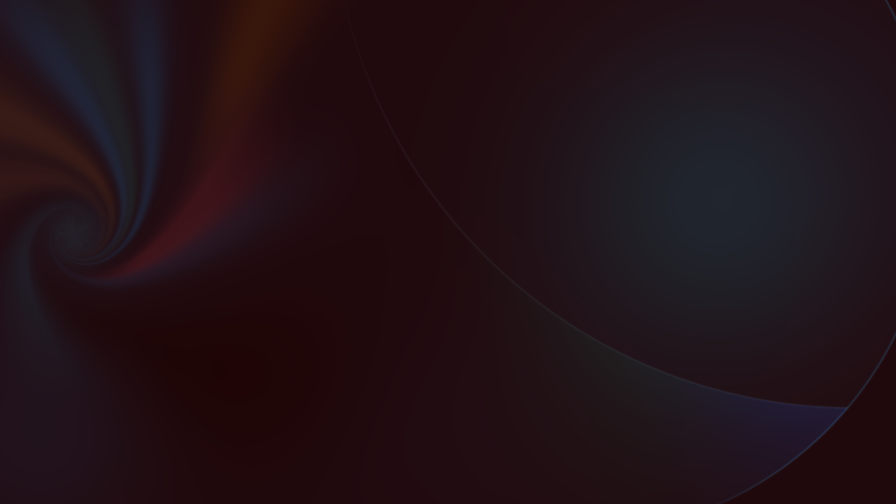
A WebGL 2 fragment shader for this background:

```glsl
#version 300 es
precision highp float;
// A dim maroon backdrop: twisted streaks of light fan out from a vortex on the left,
// and two overlapping discs on the right hold a slate glow and a blue crescent.
// Streaks are bands in a twisted polar angle; discs are circle distance functions.
uniform vec2 u_resolution;
out vec4 fragColor;

const float TAU = 6.2831853;

float hash(float n) {
    n = fract(n * 0.1031);
    n *= n + 33.33;
    return fract(n * (n + n));
}

// Value noise around a full turn, with a whole number of cells
float ringNoise(float turn, float cells) {
    float x = fract(turn) * cells;
    float i = floor(x);
    float f = smoothstep(0.0, 1.0, x - i);
    return mix(hash(i + cells), hash(mod(i + 1.0, cells) + cells), f);
}

// Soft band around one angle of the vortex, in degrees
float streak(float turn, float angle, float width) {
    float d = (fract(turn - angle / 360.0 + 0.5) - 0.5) * 360.0 / width;
    return exp(-d * d);
}

// Soft round spot
float spot(vec2 p, vec2 center, float radius) {
    vec2 d = (p - center) / radius;
    return exp(-dot(d, d));
}

vec3 vortex(vec2 p) {
    vec2 d = p - vec2(0.15, 0.537);
    float r = length(d);
    float turn = (atan(d.y, d.x) + 0.187 / max(r, 0.035)) / TAU;
    float core = smoothstep(0.02, 0.13, r);
    float reach = 1.0 - smoothstep(0.3, 0.72, r);

    // Warm streaks
    vec3 light = vec3(0.125, 0.033, 0.038) * streak(turn, 53.0, 13.0)
        * smoothstep(0.07, 0.15, r) * (1.0 - smoothstep(0.22, 0.54, r));
    light += vec3(0.09, 0.045, -0.015) * streak(turn, 68.0, 8.0) * smoothstep(0.2, 0.5, r);
    light += vec3(0.09, 0.055, 0.01) * streak(turn, 161.0, 14.0) * core * reach;
    light += vec3(0.065, 0.035, 0.01) * streak(turn, 205.0, 24.0) * core * reach;

    // Cool streaks
    light += vec3(-0.005, 0.075, 0.12) * streak(turn, 96.0, 6.5) * core * reach;
    light += vec3(0.0, 0.07, 0.06) * streak(turn, 114.0, 8.0) * core * reach;
    light += vec3(0.0, 0.07, 0.11) * streak(turn, 128.0, 9.0) * core * reach;
    light += vec3(0.01, 0.045, 0.075) * streak(turn, 35.0, 9.0) * core
        * (1.0 - smoothstep(0.25, 0.65, r));
    light += vec3(0.0, 0.065, 0.08) * streak(turn, 297.0, 22.0) * core
        * (1.0 - smoothstep(0.1, 0.38, r));
    light += vec3(0.01, 0.07, 0.08) * spot(d, vec2(0.0), 0.06);

    // Fine filaments, then the dark hollow under the vortex
    float filaments = 0.6 * ringNoise(turn, 40.0) + 0.4 * ringNoise(turn, 90.0);
    light *= 0.78 + 0.44 * filaments;
    light -= vec3(0.008, 0.022, 0.038) * streak(turn, -18.0, 26.0)
        * smoothstep(0.08, 0.2, r) * (1.0 - smoothstep(0.35, 0.8, r));
    return light;
}

void main() {
    vec2 p = gl_FragCoord.xy / u_resolution.y;
    float pixel = 1.0 / u_resolution.y;

    // Ground with violet haze
    vec3 color = vec3(0.127, 0.036, 0.049);
    color += vec3(0.002, 0.036, 0.06) * spot(p, vec2(0.08, 0.14), 0.23);
    color += vec3(0.0, 0.018, 0.03) * spot(p, vec2(0.12, 0.75), 0.4);
    color += vec3(0.002, 0.012, 0.02) * spot(p, vec2(0.95, 0.15), 0.3);
    color += vortex(p);

    // Signed distances to the upper disc and the outer disc
    float upper = length(p - vec2(1.692, 1.225)) - 1.034;
    float outer = length(p - vec2(1.139, 0.650)) - 0.711;
    float inUpper = 1.0 - smoothstep(-pixel, pixel, upper);
    float inOuter = 1.0 - smoothstep(-pixel, pixel, outer);

    // Slate glow inside the upper disc
    vec3 glow = vec3(-0.003, 0.09, 0.095) * spot(p, vec2(1.41, 0.59), 0.31);
    glow += vec3(0.003, 0.024, 0.042) * spot(p, vec2(1.6, 0.72), 0.5);

    // Crescent between the discs, from slate green to blue
    vec3 tint = mix(vec3(-0.002, 0.085, 0.075), vec3(0.005, 0.07, 0.16),
        smoothstep(1.2, 1.62, p.x));
    vec3 crescent = tint * smoothstep(0.82, 1.32, p.x) * exp(-max(upper, 0.0) / 0.2);
    color += inOuter * mix(crescent, glow, inUpper);

    // Thin rims
    float rimWidth = max(0.0022, pixel);
    float upperRim = exp(-pow(upper / rimWidth, 2.0)) * inOuter;
    float outerRim = exp(-pow(outer / rimWidth, 2.0)) * smoothstep(1.3, 1.6, p.x);
    color += vec3(0.025, 0.045, 0.05) * upperRim * smoothstep(1.1, 0.6, p.y);
    color += vec3(0.02, 0.11, 0.15) * outerRim;

    fragColor = vec4(clamp(color, 0.0, 1.0), 1.0);
}
```
